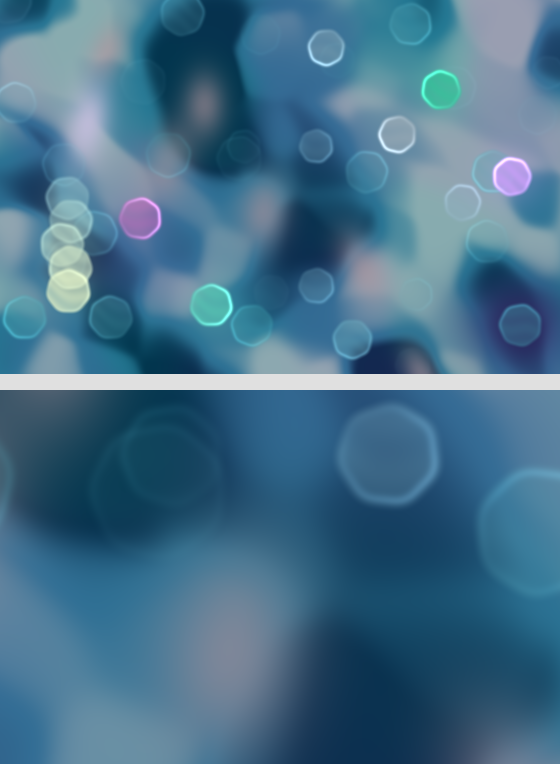
Top: the whole. Bottom: its middle third, enlarged.
A WebGL 2 fragment shader for this background:

```glsl
#version 300 es
precision highp float;
// Out-of-focus lights over a blurred field of navy, blue and grey.
// Smooth cellular noise makes the field; gaussian smears tint it, and
// loops scatter soft lens discs with thin, uneven bright rims on top.

uniform vec2 u_resolution;
out vec4 fragColor;

float hash(vec2 p) {
    p = fract(p * vec2(0.1031, 0.1137) + 0.071);
    p += dot(p, p.yx + 33.33);
    return fract((p.x + p.y) * p.x * 7.31);
}

// Cellular noise whose cells melt into each other
float softCells(vec2 p) {
    vec2 cell = floor(p);
    float sum = 0.0, total = 0.0;
    for (int y = -1; y <= 1; y++)
    for (int x = -1; x <= 1; x++) {
        vec2 id = cell + vec2(x, y);
        vec2 d = id + 0.15 + 0.7 * vec2(hash(id + 17.0), hash(id + 43.0)) - p;
        float w = exp(-6.0 * dot(d, d));
        sum += w * hash(id + 71.0);
        total += w;
    }
    return sum / total;
}

float smear(vec2 d, vec2 size) {
    d /= size;
    return exp(-dot(d, d));
}

// Lens disc: x = streaked fill, y = rim, brighter on one side
vec2 lensDisc(vec2 d, float radius, float seed) {
    float angle = atan(d.y, d.x);
    float edge = length(d) - radius * (1.0 + 0.018 * cos(7.0 * angle + seed));
    float fill = 1.0 - smoothstep(-0.006, 0.005, edge);
    float streak = sin(dot(d, vec2(55.0, 130.0)) + 2.0 * sin(d.x * 40.0 + seed) + seed);
    float side = 0.55 + 0.45 * cos(angle - seed * 2.4);
    float rim = exp(-pow((edge + 0.006) / 0.0045, 2.0)) * side;
    return vec2(fill * (0.92 + 0.08 * streak), rim);
}

void main() {
    vec2 p = gl_FragCoord.xy / u_resolution.y;

    // Blurred field, lighter towards the top
    vec2 q = p + 0.03 * sin(p.yx * vec2(9.0, 7.0) + vec2(1.0, 4.0));
    q.y += 0.25 * q.x;
    float tone = 0.65 * softCells(q * 4.2 + 3.0) + 0.35 * softCells(q * 7.5 + 29.0);
    tone += 0.32 * (p.y - 0.5);
    vec3 color = mix(vec3(0.045, 0.18, 0.31), vec3(0.18, 0.44, 0.58), smoothstep(0.22, 0.52, tone));
    color = mix(color, vec3(0.56, 0.65, 0.69), smoothstep(0.5, 0.78, tone));
    color += (softCells(q * 4.0 + 57.0) - 0.5) * vec3(-0.09, 0.07, -0.01);

    // Dusty rose smears
    for (int i = 0; i < 6; i++) {
        float k = float(i);
        vec2 center = vec2(0.25 + 1.1 * fract(0.27 + k * 0.382), fract(0.72 + k * 0.57));
        vec2 d = p - center;
        d.x += 0.35 * d.y * sin(k * 2.0);
        float amount = smear(d, vec2(0.055, 0.085) + 0.02 * sin(k * 3.0));
        color = mix(color, vec3(0.69, 0.58, 0.61), 0.6 * amount);
    }

    // Violet shade in the corner and a tall lavender glow
    color = mix(color, vec3(0.25, 0.15, 0.42), 0.65 * smear(p - vec2(1.38, 0.14), vec2(0.15, 0.12)));
    vec2 tall = p - vec2(0.235, 0.67);
    tall.x -= 0.15 * tall.y;
    color = mix(color, vec3(0.76, 0.74, 0.86), 0.9 * smear(tall, vec2(0.055, 0.11)));

    // Faint discs on a jittered grid
    for (int i = 0; i < 30; i++) {
        vec2 id = vec2(i % 6, i / 6);
        vec2 jitter = vec2(hash(id + 5.0), hash(id + 91.0));
        float strength = hash(id + 37.0);
        vec2 center = (id + jitter) * vec2(0.25, 0.2);
        vec2 disc = lensDisc(p - center, 0.046 + 0.018 * jitter.y, 6.0 * jitter.x);
        vec3 tint = mix(vec3(0.24, 0.64, 0.67), vec3(0.62, 0.69, 0.79), hash(id + 13.0));
        color = mix(color, tint, disc.x * (0.06 + 0.4 * strength * strength));
        color += tint * disc.y * 0.22 * strength;
    }

    // Pale column of overlapping discs, brightest at its foot
    for (int i = 0; i < 5; i++) {
        float k = float(i);
        vec2 center = vec2(0.18 + 0.014 * sin(k * 2.3), 0.47 - 0.062 * k);
        vec2 disc = lensDisc(p - center, 0.059, k + 4.0);
        vec3 cream = mix(vec3(0.64, 0.82, 0.82), vec3(0.87, 0.93, 0.77), k / 4.0);
        color = mix(color, cream, disc.x * (0.38 + 0.1 * k));
        color += cream * disc.y * 0.12;
        color = mix(color, cream, 0.12 * smear(p - center, vec2(0.08)));
    }

    // Vivid discs with a glow and a crisp rim
    vec3 tints[6] = vec3[6](
        vec3(0.20, 0.76, 0.60), vec3(0.76, 0.42, 0.74), vec3(0.60, 0.70, 0.73),
        vec3(0.76, 0.62, 0.95), vec3(0.34, 0.77, 0.70), vec3(0.66, 0.70, 0.73));
    for (int i = 0; i < 6; i++) {
        float k = float(i);
        vec2 center = vec2(0.1 + 1.3 * fract(0.83 + k * 0.382), 0.12 + 0.8 * fract(0.8 + k * 0.57));
        vec2 d = p - center;
        vec2 disc = lensDisc(d, 0.054 + 0.004 * sin(k * 2.0), k * 1.7 + 1.0);
        float solid = i == 3 ? 0.97 : 0.6 + 0.2 * cos(k * 1.6);
        color = mix(color, tints[i], 0.25 * solid * smear(d, vec2(0.08)));
        color = mix(color, tints[i], disc.x * solid);
        color += (tints[i] * 0.4 + 0.08) * disc.y;
    }

    fragColor = vec4(clamp(color, 0.0, 1.0), 1.0);
}
```
